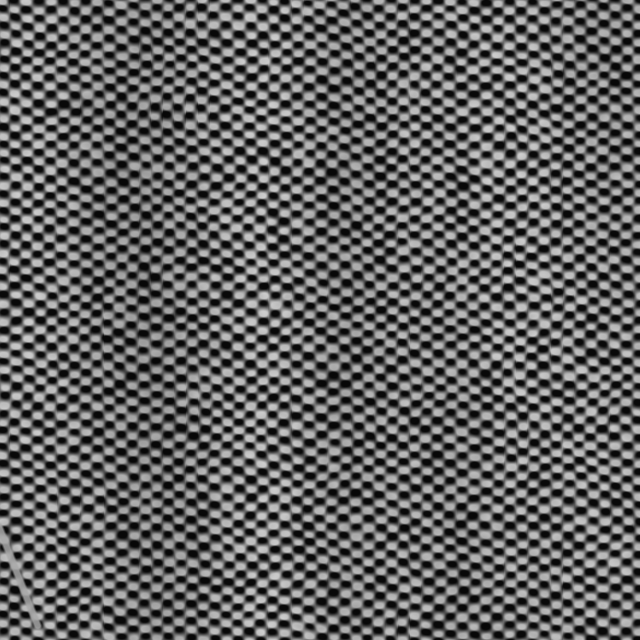
Give the GLSL for this texture, as a WebGL 1 fragment shader.

```glsl
precision highp float;

uniform vec2 u_resolution;

const float TAU = 6.2831853;
const vec2 REPEATS = vec2(27.2, 38.0);
const vec2 WEAVE_PHASE = vec2(0.16, 0.0);
const float ROW_SLOPE = 0.04;
const vec3 GAP_COLOR = vec3(0.03);
const vec3 THREAD_COLOR = vec3(0.715);
const vec3 SCRATCH_COLOR = vec3(0.66);

float hash(float n) {
  return fract(sin(n * 12.9898) * 43758.547);
}

vec2 gradient(vec2 cell) {
  float angle = TAU * hash(dot(cell, vec2(1.0, 57.31)));
  return vec2(cos(angle), sin(angle));
}

// Gradient noise, roughly -0.7 to 0.7
float noise(vec2 p) {
  vec2 i = floor(p);
  vec2 f = p - i;
  vec2 w = f * f * f * (f * (f * 6.0 - 15.0) + 10.0);
  float a = dot(gradient(i), f);
  float b = dot(gradient(i + vec2(1.0, 0.0)), f - vec2(1.0, 0.0));
  float c = dot(gradient(i + vec2(0.0, 1.0)), f - vec2(0.0, 1.0));
  float d = dot(gradient(i + vec2(1.0, 1.0)), f - vec2(1.0, 1.0));
  return mix(mix(a, b, w.x), mix(c, d, w.x), w.y);
}

// Alternating bumps: positive on threads, negative in gaps,
// with a steeper edge below each thread
float weaveHeight(vec2 p, float skew) {
  float across = cos(TAU * p.x);
  return across * cos(TAU * p.y) - skew * across * across * sin(2.0 * TAU * p.y);
}

// Slow bending of the rows plus a small shift of each column
vec2 bendThreads(vec2 p, float bend, float shift) {
  float column = floor(2.0 * p.x + 0.5);
  vec2 drift = vec2(noise(p * 0.3 + 11.0), noise(p * 0.35 + 37.0));
  return p + bend * drift + vec2(0.0, shift * (hash(column + 5.0) - 0.5));
}

float segmentDistance(vec2 p, vec2 a, vec2 b) {
  vec2 ab = b - a;
  float t = clamp(dot(p - a, ab) / dot(ab, ab), 0.0, 1.0);
  return length(p - a - ab * t);
}

float scratchMask(vec2 uv, vec2 a, vec2 b, float halfWidth) {
  float edge = halfWidth * 0.45;
  return 1.0 - smoothstep(halfWidth - edge, halfWidth + edge, segmentDistance(uv, a, b));
}

void main() {
  vec2 uv = gl_FragCoord.xy / u_resolution;
  vec2 tilted = uv + vec2(0.0, ROW_SLOPE * uv.x);
  vec2 p = tilted * REPEATS - WEAVE_PHASE;

  // Weave with uneven threads
  float height = weaveHeight(bendThreads(p, 0.2, 0.1), 0.2);
  height += 0.4 * noise(p * 0.9 + 71.0) + 0.15 * noise(p * 3.0 + 23.0);
  float thread = smoothstep(-0.76, 0.72, height);
  vec3 color = mix(GAP_COLOR, THREAD_COLOR, thread);

  // Soft vertical bands and worn crests
  float band = noise(vec2(uv.x * 6.0, uv.y * 0.8) + 3.0);
  color *= 1.0 + 0.18 * band + 0.1 * noise(p * 2.3 + 91.0);

  // Pale scratch in the lower left corner
  float scratch = scratchMask(uv, vec2(-0.002, 0.178), vec2(0.059, 0.022), 0.0055);
  color = mix(color, SCRATCH_COLOR, 0.85 * scratch);

  gl_FragColor = vec4(color, 1.0);
}
```
